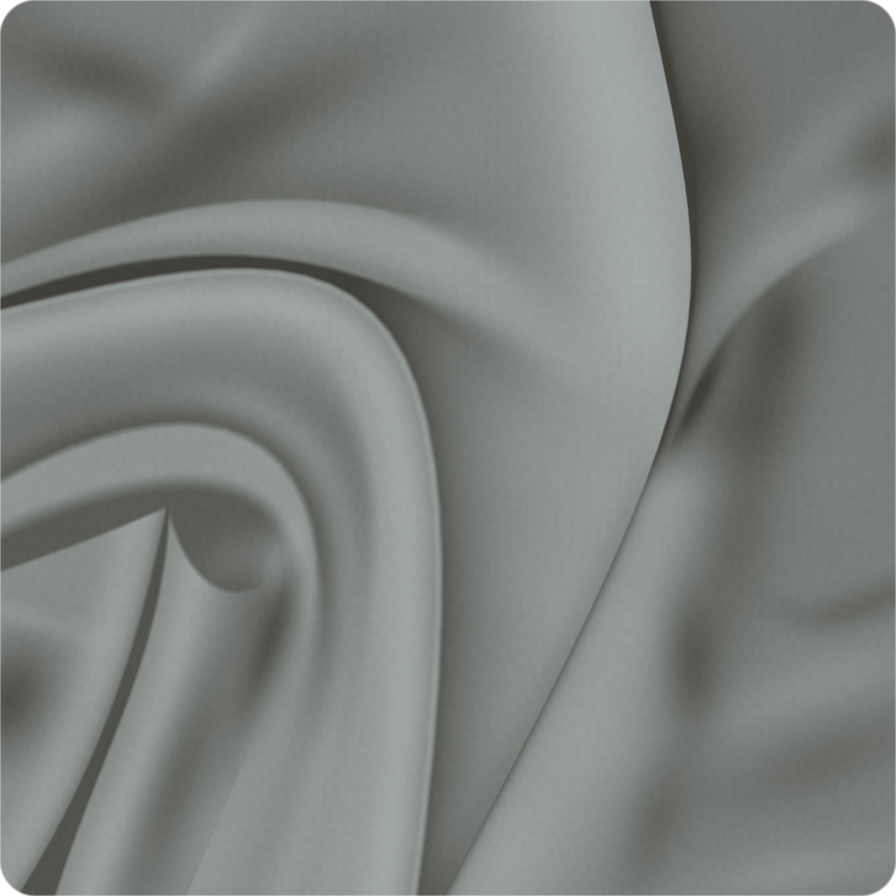
This texture is drawn by a WebGL 1 fragment shader. Its source:

```glsl
precision highp float;
// Grey-green silk draped in sweeping folds, on a card with rounded corners.
uniform vec2 u_resolution;
vec2 p; // canvas position, 0 to 1

// Signed distance to a cubic curve, positive on the left of its direction
float curve(vec4 ab, vec4 cd) {
  float best = 9.0, side = 1.0;
  vec2 from = ab.xy;
  for (int i = 1; i <= 24; i++) {
    float t = float(i) / 24.0, s = 1.0 - t;
    vec2 to = s * s * s * ab.xy + 3.0 * s * t * (s * ab.zw + t * cd.xy) + t * t * t * cd.zw;
    vec2 e = to - from, q = p - from;
    float r = length(q - e * clamp(dot(q, e) / dot(e, e), 0.0, 1.0));
    if (r < best) {
      best = r;
      side = e.x * q.y < e.y * q.x ? -1.0 : 1.0;
    }
    from = to;
  }
  return best * side;
}

// Soft tilted spot: centre, radii, angle
float blob(float x, float y, float rx, float ry, float angle) {
  vec2 q = p - vec2(x, y);
  float c = cos(angle), s = sin(angle);
  q = vec2(c * q.x + s * q.y, c * q.y - s * q.x) / vec2(rx, ry);
  return exp(-dot(q, q));
}

float glow(float d, float width) { return exp(-d * d / (width * width)); }
float fall(float d, float width) { return exp(-max(d, 0.0) / width); }
float cover(float d, float soft) { return smoothstep(-soft, soft, d); }

float corner(vec2 cell, vec2 offset) {
  float a = 6.2832 * fract(sin(dot(cell, vec2(127.1, 311.7))) * 43758.5);
  return dot(vec2(cos(a), sin(a)), offset);
}

float noise(vec2 v) {
  vec2 i = floor(v), f = fract(v), o = vec2(1, 0), u = f * f * (3.0 - 2.0 * f);
  return mix(mix(corner(i, f), corner(i + o, f - o), u.x),
             mix(corner(i + o.yx, f - o.yx), corner(i + 1.0, f - 1.0), u.x), u.y);
}

// Upper sheet, arching band and central panel
float backTone(float spine, float arm) {
  float upper = curve(vec4(-.026, .694, .17, .765), vec4(.5, .92, .85, .46));
  float lower = curve(vec4(-.026, .659, .17, .73), vec4(.47, .81, .8, .38));
  float melt = smoothstep(.42, .68, p.x);
  float top = .54 - .32 * blob(.12, .91, .09, .04, -.3)
    - .3 * blob(.25, .845, .2, .05, .5)
    - .13 * blob(0., .98, .08, .1, 0.)
    + .12 * blob(.06, .85, .1, .03, .5)
    + .12 * blob(.24, .93, .09, .02, .85)
    + .27 * glow(spine + .06, .09) - .16 * glow(upper, .045) * (1.0 - melt);
  float band = .71 - (.1 * glow(upper, .012) + .2 * glow(lower, .022)) * (1.0 - melt);
  float panel = .74 - .52 * fall(arm, .06) - .12 * glow(spine, .02)
    - .32 * fall(-lower, .04) * (1.0 - .85 * smoothstep(.5, .68, p.x));
  float tone = mix(panel, band, cover(lower, mix(.004, .05, melt)));
  return mix(tone, top, cover(upper, mix(.004, .07, melt)));
}

// Nested folds curling round the lower left
float swirlTone(float arm) {
  float inner = curve(vec4(-.026, .564, .352, .7), vec4(.547, .622, .313, -.042));
  float coil = curve(vec4(-.026, .447, .26, .622), vec4(.495, .531, .26, -.042));
  float hollow = curve(vec4(-.026, .395, .221, .518), vec4(.43, .492, .28, .167));
  float low = smoothstep(.4, .08, p.y);
  float valley = mix(.41, .53, low) + .16 * glow(coil - .035, .025) * smoothstep(.1, .3, p.x)
    - .18 * glow(coil, .02) * (1.0 - low);
  float sleeve = .69 - .12 * glow(arm, .018) + .1 * glow(arm + .04, .025)
    + .1 * glow(arm + .005, .003);
  float tone = mix(valley, sleeve, cover(inner, mix(.06, .014, smoothstep(.3, .42, p.x))));
  float dark = mix(.24, .52, low) + .12 * blob(.27, .09, .06, .14, -.3);
  float ring = mix(dark, .67, cover(hollow, mix(.014, .06, low)));
  tone = mix(tone, ring, cover(-coil, mix(.006, .05, low)));
  // Small curl at the heart
  return tone + .15 * blob(.275, .38, .05, .03, .4)
    + .26 * blob(.31, .37, .02, .035, -.2) - .2 * blob(.29, .25, .02, .1, -.35);
}

// Two pointed flaps with a narrow gap between
float flapTone(float tone) {
  float leftTop = curve(vec4(-.026, .353, .078, .388), vec4(.143, .414, .215, .447));
  float leftEdge = curve(vec4(.195, .479, .163, .323), vec4(.13, .167, 0, -.029));
  float rightEdge = curve(vec4(.19, .479, .195, .271), vec4(.108, .167, .05, -.042));
  float rightTop = curve(vec4(.18, .473, .195, .336), vec4(.28, .29, .332, .401));
  float under = cover(-leftTop, .003);
  float left = .6 + .12 * glow(leftEdge + .03, .025) - .14 * glow(leftEdge, .008)
    - .42 * blob(.01, .22, .045, .07, -.5) + .1 * blob(.03, .31, .06, .014, -.3);
  float right = .57 + .17 * glow(rightEdge - .035, .025);
  tone = mix(tone, .18, under * cover(leftEdge, .003) * cover(-rightEdge, .003));
  tone = mix(tone, left, under * cover(-leftEdge, .003));
  float fade = 1.0 - smoothstep(.06, .14, rightEdge);
  tone = mix(tone, right, cover(rightEdge, .003) * cover(-rightTop, .004) * fade);
  return tone - .24 * blob(.195, .12, .03, .16, -.35);
}

// Sheet to the right of the long spine
float rightTone(float spine) {
  float fold = curve(vec4(.755, .52, .803, .648), vec4(.86, .707, 1.03, .772));
  float crease = curve(vec4(.78, .375, .872, .258), vec4(.94, .297, 1.03, .336));
  float high = smoothstep(.44, .54, p.y);
  float above = .44 + .2 * glow(fold - .025, .035) + .12 * blob(.92, .84, .14, .03, .75)
    - .2 * blob(.99, .81, .04, .06, 0.) - .14 * blob(.79, .83, .04, .07, 0.);
  float below = .5 - .3 * blob(.825, .45, .05, .23, -.24)
    - .22 * blob(.77, .265, .03, .08, .1) - .16 * blob(.87, .64, .035, .06, -.2)
    - .3 * blob(.783, .565, .012, .06, -.45) + .11 * blob(.9, .23, .17, .035, .35)
    - .14 * blob(.92, .15, .13, .035, .35) - .16 * blob(.73, .08, .03, .09, -.3)
    + .12 * blob(.9, .03, .14, .03, .2) + .22 * glow(spine - .05, .08) * (1.0 - high)
    - .16 * glow(crease - .015, .02) * smoothstep(.82, .95, p.x);
  float tone = mix(below, above, cover(fold, .006) * smoothstep(.48, .54, p.y));
  return tone - .34 * fall(spine, .035) * high - .4 * fall(spine, .005);
}

void main() {
  p = gl_FragCoord.xy / u_resolution;
  float spine = curve(vec4(.72, 1.026, .796, .65), vec4(.837, .634, .487, -.016));
  float arm = curve(vec4(-.026, .648, .391, .753), vec4(.573, .779, .462, -.029));
  float tone = mix(backTone(spine, arm), flapTone(swirlTone(arm)), cover(-arm, .003));
  tone = mix(tone, rightTone(spine), cover(spine, .002));
  // Cloth unevenness and fine weave, then contrast
  tone += .03 * noise(p * 9.0) + .03 * noise(p * vec2(170, 120));
  tone = .59 + 1.45 * (tone - .53);
  vec3 color = vec3(.29, .29, .27) + vec3(.34, .37, .38) * clamp(tone, -.12, 1.05);
  float card = length(max(abs(p - .5) - .46, 0.0)) - .04;
  gl_FragColor = vec4(mix(color, vec3(1), cover(card, .002)), 1.0);
}
```
